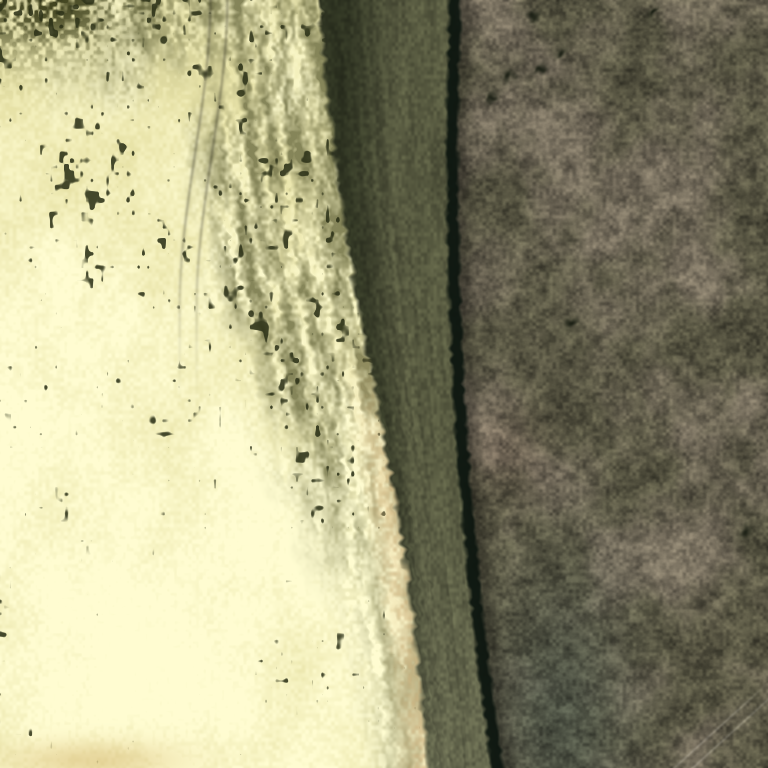
Write a Shadertoy shader that draws this texture.

```glsl
float hash(vec2 p) {
    p = fract(p * vec2(0.1031, 0.1137));
    p += dot(p, p.yx + 33.33);
    return fract((p.x + p.y) * p.x * 47.3);
}

float noise(vec2 p) {
    vec2 i = floor(p), f = fract(p);
    f = f * f * (3.0 - 2.0 * f);
    return mix(mix(hash(i), hash(i + vec2(1, 0)), f.x),
               mix(hash(i + vec2(0, 1)), hash(i + vec2(1, 1)), f.x), f.y);
}

float fbm(vec2 p) {
    float sum = 0.0, amp = 0.533;
    for (int i = 0; i < 4; i++) {
        sum += amp * noise(p);
        p = mat2(1.6, 1.2, -1.2, 1.6) * p + 17.3;
        amp *= 0.5;
    }
    return sum;
}

float blob(vec2 p, vec2 centre, vec2 size) {
    vec2 q = (p - centre) / size;
    return exp(-dot(q, q));
}

// Distance along x to the straw border, positive on the straw side
float strawSide(vec2 p) {
    return 0.415 + 0.143 * p.y - 0.008 * sin(6.283 * p.y) - p.x;
}

float ditchCentre(float y) {
    return 0.593 - 0.039 * y + 0.094 * y * y;
}

vec3 strawField(vec2 p, float d) {
    float patches = fbm(p * vec2(13, 9) + 4.0);
    float fine = noise(p * vec2(210, 190));
    float upper = 1.0 - smoothstep(0.0, 0.75, p.y);
    float tone = 0.1 + 0.65 * upper + 1.3 * (patches - 0.5) + 0.5 * (fine - 0.5);
    vec3 col = mix(vec3(1.0, 0.99, 0.82), vec3(0.91, 0.89, 0.66), clamp(tone, 0.0, 1.0));

    // Olive growth along the border and across the top
    float width = mix(0.17, 0.075, smoothstep(0.4, 0.9, p.y));
    float band = 1.0 - smoothstep(width - 0.05, width + 0.035, d + 0.09 * (patches - 0.5));
    float top = 1.0 - smoothstep(0.02, 0.17, p.y + 0.16 * (patches - 0.5));
    top *= 0.4 + 0.6 * smoothstep(0.1, 0.2, p.x);
    float corner = blob(p, vec2(0.06, 0.0), vec2(0.13, 0.065));
    float growth = max(band * mix(1.0, 0.55, smoothstep(0.35, 0.85, p.y)), 0.8 * top);
    float streak = 0.6 * noise(vec2(d * 75.0, p.y * 10.0)) + 0.4 * noise(vec2(d * 160.0, p.y * 45.0));
    float shade = growth * (0.22 + 1.7 * (streak - 0.32) + 0.4 * (fine - 0.5));
    col = mix(col, vec3(0.50, 0.50, 0.33), clamp(shade, 0.0, 0.95));
    col = mix(col, vec3(0.25, 0.26, 0.12), corner * clamp(0.45 + 2.0 * (patches + fine - 1.0), 0.0, 1.0));

    // Dark tufts gathered into loose clumps
    float density = 0.75 * blob(p, vec2(0.13, 0.27), vec2(0.10, 0.25));
    density += 0.55 * blob(p, vec2(0.02, 0.53), vec2(0.06, 0.07));
    density += 0.7 * blob(p, vec2(0.0, 0.86), vec2(0.025, 0.05));
    density += 0.6 * blob(p, vec2(0.08, 0.965), vec2(0.05, 0.015));
    density += 0.65 * blob(p, vec2(0.29, 0.43), vec2(0.045, 0.14));
    density += 0.65 * blob(vec2(d, p.y), vec2(0.095, 0.69), vec2(0.025, 0.10));
    density += 0.6 * growth + corner;
    float tuft = 0.65 * noise(p * vec2(150, 115)) + 0.35 * noise(p * vec2(70, 42) + 9.0);
    tuft += 0.24 * min(density, 1.1) + 0.35 * (patches - 0.5);
    col = mix(col, vec3(0.17, 0.19, 0.09), 0.88 * smoothstep(0.85, 0.98, tuft));

    // Faint wheel tracks and a warm, worn rim
    float track = p.x - 0.245 - 0.04 * (1.0 - smoothstep(0.0, 0.4, p.y));
    float ruts = exp(-pow((abs(track) - 0.011) / 0.0025, 2.0));
    col *= 1.0 - 0.22 * ruts * (1.0 - smoothstep(0.25, 0.55, p.y));
    float rim = (1.0 - smoothstep(0.005, 0.05, d)) * smoothstep(0.4, 0.65, p.y);
    col = mix(col, vec3(0.85, 0.73, 0.53), 0.5 * rim * (0.4 + fine));
    return mix(col, vec3(0.82, 0.70, 0.42), 0.5 * blob(p, vec2(0.12, 0.99), vec2(0.11, 0.025)));
}

vec3 lane(vec2 p, float d) {
    float across = clamp(-d / (ditchCentre(p.y) - p.x - d), 0.0, 1.0);
    float light = smoothstep(0.1, 0.65, across + 0.45 * p.y);
    vec3 col = mix(vec3(0.18, 0.20, 0.13), vec3(0.34, 0.35, 0.25), light);
    col += 0.05 * smoothstep(0.5, 1.0, p.y);
    float grain = noise(p * vec2(240, 190)) - 0.5;
    float lines = noise(vec2(across * 24.0, p.y * 9.0)) - 0.5;
    return col * (1.0 + 0.28 * grain + 0.22 * lines);
}

vec3 bareField(vec2 p) {
    float broad = fbm(p * 11.0 + 31.0);
    float clods = fbm(p * vec2(58, 66));
    float grain = noise(p * 230.0);
    vec3 col = mix(vec3(0.37, 0.36, 0.28), vec3(0.43, 0.40, 0.34), smoothstep(0.3, 0.7, broad));
    col = mix(col, vec3(0.31, 0.34, 0.29), 0.75 * blob(p, vec2(0.73, 0.94), vec2(0.09, 0.18)));
    col = mix(col, vec3(0.47, 0.41, 0.35), 0.5 * blob(p, vec2(0.66, 0.59), vec2(0.05, 0.06)));
    col *= 1.0 + 0.65 * (clods - 0.5) + 0.35 * (grain - 0.5) + 0.35 * (broad - 0.5);

    // Small dark hollows
    vec2 hollows[8] = vec2[8](vec2(0.64, 0.128), vec2(0.663, 0.1), vec2(0.703, 0.09), vec2(0.728, 0.068),
        vec2(0.695, 0.022), vec2(0.85, 0.015), vec2(0.743, 0.42), vec2(0.97, 0.692));
    for (int i = 0; i < 8; i++) {
        vec2 q = p - hollows[i] + 0.007 * (noise(p * 110.0) - 0.5);
        q = vec2(q.x - q.y, q.x + q.y) * 0.707;
        col = mix(col, vec3(0.08, 0.10, 0.06), 0.85 * blob(q, vec2(0), vec2(0.008, 0.0045)));
    }

    // Pale diagonal tracks
    float diagonal = abs(p.x + p.y * 1.1 - 1.99) - 0.012;
    float track = exp(-pow(diagonal / 0.003, 2.0)) * smoothstep(0.88, 0.93, p.y);
    return col + 0.10 * track;
}

void mainImage(out vec4 fragColor, in vec2 fragCoord) {
    vec2 p = fragCoord / iResolution.xy;
    p.y = 1.0 - p.y;
    float ragged = noise(p * vec2(90, 130)) - 0.5;
    float d = strawSide(p) + 0.008 * ragged;
    float ditch = p.x - ditchCentre(p.y) + 0.005 * ragged;

    vec3 col = mix(lane(p, d), bareField(p), smoothstep(-0.003, 0.004, ditch));
    col = mix(col, strawField(p, d), smoothstep(-0.004, 0.005, d));

    // Shadowed ditch with a soft far bank
    col *= 1.0 - 0.3 * exp(-pow((ditch - 0.012) / 0.012, 2.0));
    col = mix(col, vec3(0.05, 0.085, 0.06), 0.95 * (1.0 - smoothstep(0.004, 0.011, abs(ditch))));
    fragColor = vec4(clamp(col, 0.0, 1.0), 1.0);
}
```
